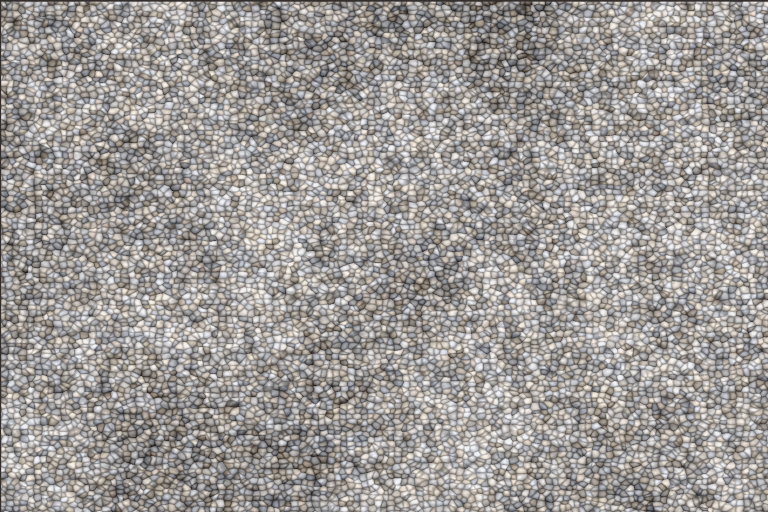
Reproduce this texture procedurally as a WebGL 2 fragment shader.

```glsl
#version 300 es
precision highp float;
// Cut-pile carpet: small bright yarn tufts with dark gaps between them.
// Tufts are jittered cells with random tone and tint, shaded as domes;
// broad layered noise adds worn patches, and a thin dark rim ends the pile.

#define TUFT_ROWS 94.0     // tufts per canvas height
#define TUFT_STRETCH 1.25  // tuft width over height
#define JITTER 0.85        // scatter of the tuft centres
#define BASE_TONE 0.588
#define TUFT_CONTRAST 0.32 // tone spread from tuft to tuft
#define DOME_SHADE 0.30    // falloff from tuft centre to side
#define GAP_SHADE 0.19     // darkness between tufts
#define PATCH_SHADE 0.42   // strength of the worn patches
#define PATCH_SCALE 3.6    // patches per canvas height
#define TINT_SPREAD 0.075  // warm to cool variation
#define RIM_WIDTH 0.0032   // dark rim, in canvas heights

uniform vec2 u_resolution;
out vec4 fragColor;

float hash(vec2 p) {
    return fract(sin(dot(p, vec2(127.1, 311.7))) * 43758.5453);
}

vec2 hash2(vec2 p) {
    return vec2(hash(p), hash(p + vec2(37.2, 91.7)));
}

float valueNoise(vec2 p) {
    vec2 cell = floor(p);
    vec2 f = fract(p);
    f = f * f * (3.0 - 2.0 * f);
    float low = mix(hash(cell), hash(cell + vec2(1.0, 0.0)), f.x);
    float high = mix(hash(cell + vec2(0.0, 1.0)), hash(cell + 1.0), f.x);
    return mix(low, high, f.y);
}

// Layered noise around zero, from broad patches down to small clumps
float patches(vec2 p) {
    float sum = 0.0;
    float weight = 0.4;
    for (int i = 0; i < 5; i++) {
        sum += weight * (valueNoise(p) - 0.5);
        p = mat2(1.6, 1.2, -1.2, 1.6) * p + 17.3;
        weight *= 0.62;
    }
    return sum;
}

vec3 carpet(vec2 uv) {
    vec2 p = uv * TUFT_ROWS / vec2(TUFT_STRETCH, 1.0);

    // Bend the cells so the tufts are not straight-sided
    p += 0.45 * (vec2(valueNoise(p * 0.8), valueNoise(p * 0.8 + 53.1)) - 0.5);

    // Nearest and second nearest tuft
    vec2 home = floor(p);
    vec2 tuft = home;
    vec2 offset = vec2(0.0);
    float nearest = 9.0;
    float second = 9.0;
    for (int y = -1; y <= 1; y++) {
        for (int x = -1; x <= 1; x++) {
            vec2 cell = home + vec2(x, y);
            vec2 away = p - cell - 0.5 - JITTER * (hash2(cell) - 0.5);
            float dist = length(away);
            if (dist < nearest) {
                second = nearest;
                nearest = dist;
                offset = away;
                tuft = cell;
            } else {
                second = min(second, dist);
            }
        }
    }

    // Tone: worn patch, yarn shade, dome, gap, light from above, fibres
    float tone = BASE_TONE;
    tone += PATCH_SHADE * patches(uv * PATCH_SCALE * vec2(1.15, 0.9) + 4.7);
    tone += TUFT_CONTRAST * (hash(tuft + 7.7) - 0.5);
    tone += DOME_SHADE * (0.42 - nearest);
    tone += GAP_SHADE * (smoothstep(0.0, 0.45, second - nearest) - 0.62);
    tone += 0.10 * offset.y;
    tone += 0.14 * (valueNoise(p * vec2(2.2, 2.6) + 31.0) - 0.5);

    // Warm grey yarn, with some tan and some bluish tufts
    float warmth = hash(tuft + 19.3) - 0.5;
    vec3 tint = vec3(0.013, -0.002, -0.012);
    tint += TINT_SPREAD * warmth * vec3(0.7, 0.05, -0.9);
    return clamp(tone + tint, vec3(0.08, 0.07, 0.06), vec3(0.95));
}

void main() {
    // Four samples per pixel smooth the tuft edges
    vec3 color = vec3(0.0);
    for (int i = 0; i < 4; i++) {
        vec2 shift = (vec2(i % 2, i / 2) - 0.5) * 0.5;
        color += 0.25 * carpet((gl_FragCoord.xy + shift) / u_resolution.y);
    }

    // Dark rim along the top and, thinner, along the left
    vec2 uv = gl_FragCoord.xy / u_resolution.y;
    float pixel = 1.0 / u_resolution.y;
    float top = clamp((RIM_WIDTH - (1.0 - uv.y)) / pixel + 0.5, 0.0, 1.0);
    float left = clamp((RIM_WIDTH * 0.7 - uv.x) / pixel + 0.5, 0.0, 1.0);
    color = mix(color, vec3(0.20, 0.18, 0.17), max(top, left));

    fragColor = vec4(color, 1.0);
}
```
